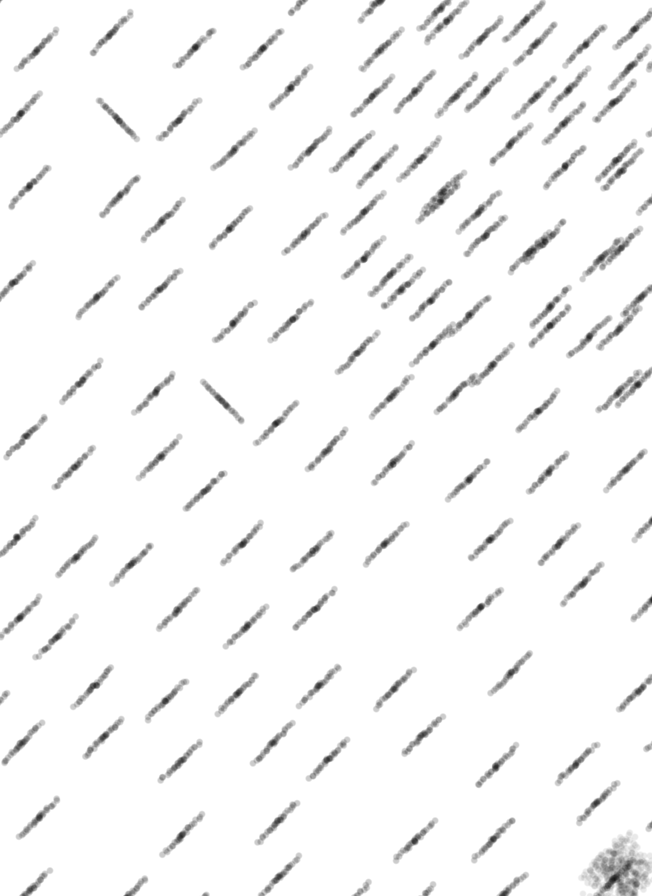
Reproduce this pattern procedurally as a WebGL 2 fragment shader.

```glsl
#version 300 es
precision highp float;

uniform vec2 u_resolution;
out vec4 fragColor;

const int DOTS = 30;
const int SMUDGE_STROKES = 13;
const float HALF_LENGTH = 0.032;
const float DOT_RADIUS = 0.0035;
const vec3 PAPER = vec3(1.0);

vec3 hash3(vec2 p) {
    vec3 q = fract(p.xyx * vec3(0.1031, 0.1030, 0.0973));
    q += dot(q, q.yxz + 33.33);
    return fract((q.xxy + q.yzz) * q.zyx);
}

vec2 rotate(vec2 p, float angle) {
    float c = cos(angle), s = sin(angle);
    return vec2(c * p.x + s * p.y, c * p.y - s * p.x);
}

// Light passing through a row of translucent dots, crowded at its centre
float stroke(vec2 p, float seed, vec2 scatter, float ink, float soft) {
    vec2 bounds = vec2(HALF_LENGTH, 0.0) + scatter + DOT_RADIUS + soft;
    if (any(greaterThan(abs(p), bounds))) return 1.0;
    float light = 1.0;
    for (int i = 0; i < DOTS; i++) {
        vec3 rnd = hash3(vec2(float(i) + 0.5, seed));
        float s = (float(i) + 0.5) / float(DOTS) * 2.0 - 1.0;
        float along = sign(s) * pow(abs(s), 1.5) * HALF_LENGTH;
        vec2 dotCentre = vec2(along, 0.0) + (rnd.xy * 2.0 - 1.0) * scatter;
        float d = length(p - dotCentre);
        float cover = 1.0 - smoothstep(DOT_RADIUS - soft, DOT_RADIUS + soft, d);
        light *= 1.0 - ink * cover;
    }
    return light;
}

// Share of extra strokes, rising toward the upper right
float crowding(vec2 p, float aspect) {
    return smoothstep(0.35, 0.65, p.x / aspect) * smoothstep(0.5, 0.72, p.y);
}

// Jittered, staggered grid of strokes laid out along the diagonal
float strokeLayer(vec2 diagonal, vec2 cellSize, float layer, float crowdWeight,
                  float aspect, float soft) {
    float light = 1.0;
    float row = floor(diagonal.y / cellSize.y);
    for (int j = -1; j <= 1; j++) {
        float y = row + float(j);
        float stagger = hash3(vec2(y, layer + 7.0)).x;
        float column = floor(diagonal.x / cellSize.x - stagger);
        for (int i = -1; i <= 1; i++) {
            vec2 cell = vec2(column + float(i), y);
            vec3 place = hash3(cell + layer * 17.3);
            vec3 kind = hash3(cell + layer * 29.7 + 61.0);
            vec2 jitter = (place.xy - 0.5) * vec2(0.36, 0.42);
            vec2 centre = (cell + vec2(stagger, 0.0) + 0.5 + jitter) * cellSize;
            float keep = mix(0.98, crowding(rotate(centre, -radians(45.0)), aspect), crowdWeight);
            if (place.z > keep) continue;
            bool crossed = kind.x < 0.05 * (1.0 - crowdWeight);
            float turn = (kind.y - 0.5) * 0.05 + (crossed ? radians(90.0) : 0.0);
            vec2 scatter = vec2(0.002, crossed ? 0.0007 : 0.0016);
            light *= stroke(rotate(diagonal - centre, turn), kind.z * 97.0, scatter, 0.2, soft);
        }
    }
    return light;
}

// Pale patch of tightly packed strokes
float smudge(vec2 p, float soft) {
    float light = 1.0;
    for (int i = 0; i < SMUDGE_STROKES; i++) {
        float n = float(i);
        float across = (n + 0.5) / float(SMUDGE_STROKES) - 0.5;
        float slide = (hash3(vec2(n, 5.0)).x - 0.5) * 0.016;
        vec2 local = p - vec2(slide, across * 0.06);
        light *= stroke(local, n * 3.7 + 11.0, vec2(0.012, 0.003), 0.085, soft);
    }
    return light;
}

void main() {
    vec2 p = gl_FragCoord.xy / u_resolution.y;
    float aspect = u_resolution.x / u_resolution.y;
    float soft = max(0.0012, 0.75 / u_resolution.y);
    vec2 diagonal = rotate(p, radians(45.0));

    float light = strokeLayer(diagonal, vec2(0.115, 0.062), 1.0, 0.0, aspect, soft);
    light *= strokeLayer(diagonal, vec2(0.095, 0.055), 2.0, 1.0, aspect, soft);

    vec2 corner = vec2(aspect - 0.034, 0.026);
    light *= smudge(rotate(p - corner, radians(45.0)), soft);

    fragColor = vec4(PAPER * light, 1.0);
}
```
